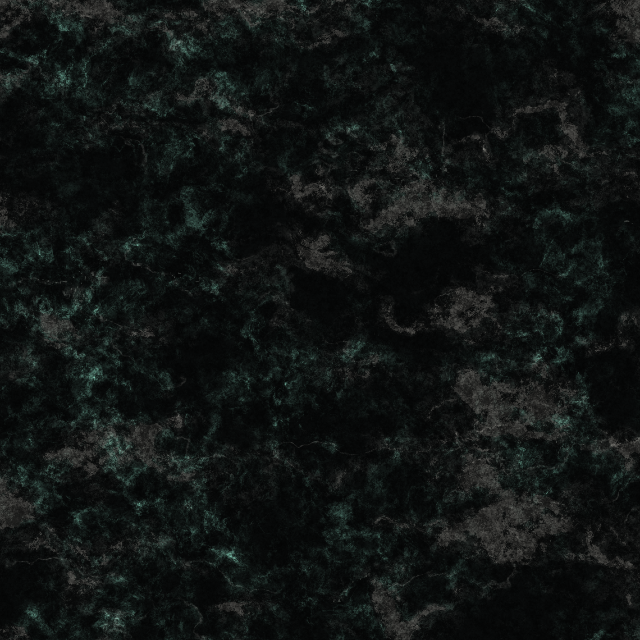
Give the GLSL for this texture, as a WebGL 1 fragment shader.

```glsl
precision highp float;
// Dark polished marble: black ground, crumbly green lace, small smoky grey streaks and fine grain.
uniform vec2 u_resolution;

const vec3 BLACK_GROUND = vec3(0.024, 0.029, 0.029);
const vec3 DEEP_GREEN = vec3(0.085, 0.135, 0.118);
const vec3 PALE_GREEN = vec3(0.200, 0.310, 0.275);
const vec3 SMOKE_GREY = vec3(0.235, 0.232, 0.222);
const vec3 MINERAL = vec3(0.36, 0.38, 0.36);

float hash(vec2 p) {
  vec3 q = fract(vec3(p.xyx) * 0.1031);
  q += dot(q, q.yzx + 33.33);
  return fract((q.x + q.y) * q.z);
}

float noise(vec2 p) {
  vec2 cell = floor(p);
  vec2 f = fract(p);
  f = f * f * (3.0 - 2.0 * f);
  float low = mix(hash(cell), hash(cell + vec2(1.0, 0.0)), f.x);
  float high = mix(hash(cell + vec2(0.0, 1.0)), hash(cell + vec2(1.0)), f.x);
  return mix(low, high, f.y);
}

// Normalised layered noise; each octave is doubled and turned by the given angle.
float fbm(vec2 p, float gain, float angle) {
  float c = 2.0 * cos(angle);
  float s = 2.0 * sin(angle);
  float sum = 0.0;
  float total = 0.0;
  float weight = 1.0;
  for (int i = 0; i < 6; i++) {
    sum += weight * noise(p);
    total += weight;
    weight *= gain;
    p = mat2(c, s, -s, c) * p + 17.3;
  }
  return sum / total;
}

// Distance to the nearest scattered centre, in cell units.
float cellDistance(vec2 p) {
  vec2 cell = floor(p);
  float nearest = 2.0;
  for (int y = -1; y <= 1; y++) {
    for (int x = -1; x <= 1; x++) {
      vec2 id = cell + vec2(float(x), float(y));
      vec2 centre = id + vec2(hash(id), hash(id + 71.7));
      nearest = min(nearest, distance(p, centre));
    }
  }
  return nearest;
}

// Bright line along the middle level of a noise field.
float vein(float field, float width) {
  return 1.0 - smoothstep(0.0, width, abs(field - 0.5));
}

void main() {
  const float TURN = 0.65;
  vec2 uv = gl_FragCoord.xy / min(u_resolution.x, u_resolution.y);
  vec2 warp = vec2(fbm(uv * 14.0 + 3.1, 0.5, TURN), fbm(uv * 14.0 + 47.9, 0.5, TURN)) - 0.5;
  vec2 p = uv + 0.05 * warp;

  // Porous breakup and pixel-fine grain shared by all the minerals.
  float crumble = smoothstep(0.34, 0.66, fbm(uv * 75.0 + 8.0, 0.85, TURN));
  float grain = 0.65 * noise(uv * 500.0) + 0.35 * noise(uv * 260.0 + 13.0);
  float roughness = (0.45 + 1.10 * crumble) * (0.45 + 1.10 * grain);

  // Green haze broken by round dark pits and joined by a lacy web.
  float region = smoothstep(0.30, 0.64, fbm(p * 7.0 + 21.0, 0.6, TURN));
  float haze = region * smoothstep(0.38, 0.66, fbm(p * 21.0 + 6.0, 0.7, TURN));
  float patches = smoothstep(0.57, 0.67, fbm(p * 23.0 + 62.0, 0.66, TURN));
  float coarseWeb = vein(fbm(p * 12.0 + 5.0, 0.62, TURN), 0.032);
  float fineWeb = vein(fbm(p * 30.0 + 83.0, 0.62, TURN), 0.050);
  float pits = mix(0.30, 1.0, smoothstep(0.20, 0.60, cellDistance(p * 32.0)));
  float lace = region * (0.62 * patches + 0.42 * coarseWeb * (0.4 + haze) + 0.24 * fineWeb);

  // Smoky grey islands, drawn out sideways, sloping slightly, with ragged rims.
  vec2 drift = vec2(p.x, p.y + 0.15 * p.x) + 0.10 * warp.yx;
  float island = fbm(drift * vec2(8.0, 18.0) + 34.0, 0.62, 0.0) + 0.05 * (crumble - 0.5);
  float smoke = smoothstep(0.635, 0.695, island);
  float smokeVeil = smoothstep(0.48, 0.66, island);
  float streaks = 0.60 + 0.55 * fbm(p * vec2(30.0, 95.0), 0.7, 0.0);

  // Faint hairline veins and a few pinpoint mineral specks along them.
  float ridge = fbm(p * vec2(3.0, 4.5) + 91.0, 0.55, TURN);
  float broken = smoothstep(0.42, 0.60, fbm(uv * 13.0 + 55.0, 0.6, TURN));
  float hairline = vein(ridge, 0.011) * broken;
  float specks = smoothstep(0.74, 0.92, noise(uv * 330.0 + 9.0));
  specks *= vein(ridge, 0.02) * smoothstep(0.72, 0.82, noise(uv * 7.0 + 29.0));

  vec3 color = BLACK_GROUND * (0.45 + 0.75 * grain + 0.45 * crumble);
  color += DEEP_GREEN * haze * pits * 0.55 * roughness;
  color += PALE_GREEN * lace * pits * 0.72 * roughness;
  color += SMOKE_GREY * smokeVeil * 0.17 * roughness;
  color = mix(color, SMOKE_GREY * streaks * (0.35 + 0.65 * roughness), smoke * 0.72);
  color += SMOKE_GREY * hairline * 0.34 * roughness;
  color = mix(color, MINERAL, specks * 0.6);
  gl_FragColor = vec4(color, 1.0);
}
```
